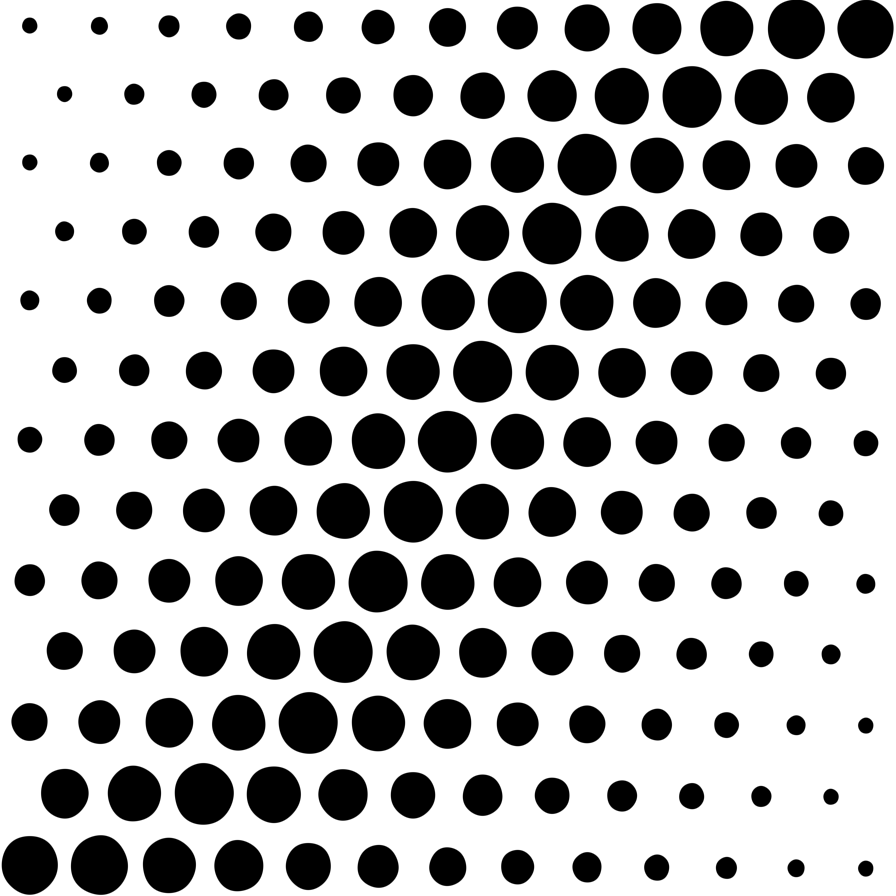
Write a WebGL 2 fragment shader that draws this pattern.

```glsl
#version 300 es
precision highp float;
// Staggered halftone of black hand-cut dots that swell along a bending diagonal band.

uniform vec2 u_resolution;
out vec4 fragColor;

float hash(vec2 cell) {
    return fract(sin(dot(cell, vec2(127.1, 311.7))) * 4375.85);
}

// Dot radius by row and half-column, largest on the band's ridge.
float dotRadius(float row, float halfColumn) {
    float rise = 6.0 - row;
    float outer = max(abs(rise) - 4.0, 0.0);
    float ridge = 12.0 + rise + sign(rise) * outer * (1.5 + 0.5 * outer);
    float offset = halfColumn - ridge;
    float longSide = step(offset * rise, 0.0);
    float falloff = 0.00319 - 0.00048 * outer * longSide;
    return max(0.0329 - falloff * 0.5 * abs(offset), 0.0085);
}

// Signed distance to the slightly tall, uneven dot nearest in one row.
float rowDistance(vec2 p, float row) {
    float stagger = mod(row, 2.0);
    float column = round((p.x - 0.0332 - 0.03888 * stagger) / 0.07776);
    column = clamp(column, 0.0, 12.0 - stagger);
    float halfColumn = 2.0 * column + stagger;
    vec2 center = vec2(0.0332 + 0.03888 * halfColumn,
                       0.0306 + 0.0760 * row + 0.000172 * row * row);
    center.y += 0.0044 * (center.x - 0.5);

    vec2 delta = (p - center) / vec2(1.0, 1.045);
    float angle = atan(delta.y, delta.x);
    float phase = 6.2832 * hash(vec2(halfColumn, row));
    float wobble = 0.010 * sin(3.0 * angle + phase)
                 + 0.007 * sin(5.0 * angle - 2.0 * phase);
    return length(delta) - dotRadius(row, halfColumn) * (1.0 + wobble);
}

void main() {
    vec2 p = gl_FragCoord.xy / u_resolution;
    p.y = 1.0 - p.y;

    // Union of all rows, counted from the top.
    float d = 1.0;
    for (int row = 0; row < 13; row++) {
        d = min(d, rowDistance(p, float(row)));
    }

    // Antialiased ink on white.
    float pixel = 1.0 / min(u_resolution.x, u_resolution.y);
    float paper = smoothstep(-0.75 * pixel, 0.75 * pixel, d);
    fragColor = vec4(vec3(paper), 1.0);
}
```
